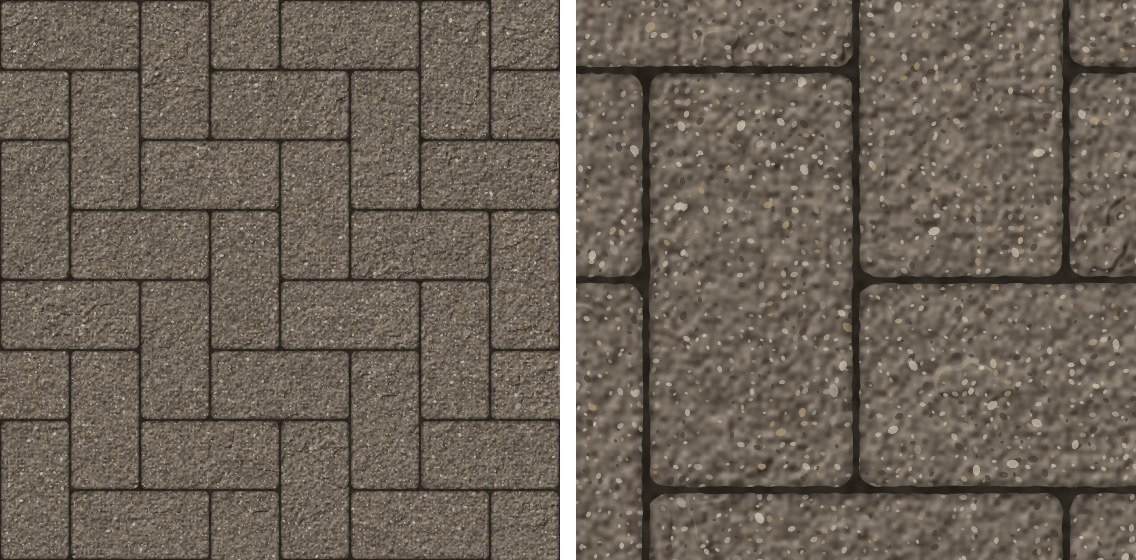
Left: the whole. Right: its middle third, enlarged.
Write a WebGL 1 fragment shader that draws this texture.

```glsl
precision highp float;
// Herringbone paving: 2x1 concrete blocks with rounded corners on an 8 by 8 grid
// of cells, four cells per pattern period. The rough faces combine lit relief
// noise, fine grain and scattered aggregate; every lattice wraps at the border.
uniform vec2 u_resolution;

const float CELLS = 8.0;            // grid cells across and down
const float HALF_GAP = 0.017;       // half joint width, in cells
const float CORNER = 0.08;          // block corner radius, in cells
const float EDGE_WEAR = 0.010;      // raggedness of block edges, in cells
const float BLOCK_VARIATION = 0.012; // brightness range between blocks
const float RELIEF_GAIN = 0.36;     // strength of lit relief
const float GRAIN_GAIN = 0.17;      // strength of fine grain
const vec2 LIGHT_STEP = vec2(-0.0006, 0.0010); // towards the light

const vec3 STONE = vec3(0.430, 0.389, 0.343);
const vec3 JOINT = vec3(0.165, 0.142, 0.118);
const vec3 PIT = vec3(0.25, 0.22, 0.185);
const vec3 PALE = vec3(0.75, 0.72, 0.66);
const vec3 OCHRE = vec3(0.64, 0.56, 0.43);
const vec3 GREY = vec3(0.56, 0.53, 0.49);

float hash(vec2 p, float seed) {
  vec3 q = fract((p.xyx + seed * 17.3) * vec3(0.1031, 0.1030, 0.0973));
  q += dot(q, q.yzx + 33.33);
  return fract((q.x + q.y) * q.z);
}

// Value noise on an n by n lattice that wraps over the unit square
float noise(vec2 uv, float n) {
  vec2 p = uv * n;
  vec2 i = floor(p);
  vec2 f = p - i;
  f = f * f * (3.0 - 2.0 * f);
  vec2 a = mod(i, n);
  vec2 b = mod(i + 1.0, n);
  return mix(mix(hash(a, n), hash(vec2(b.x, a.y), n), f.x),
             mix(hash(vec2(a.x, b.y), n), hash(b, n), f.x), f.y);
}

// Surface height: lumps, grit and broken ledges in some areas
float relief(vec2 uv) {
  float grit = noise(uv, 127.0);
  float ledge = smoothstep(0.48, 0.58, noise(uv, 47.0) + 0.3 * (grit - 0.5));
  float broken = smoothstep(0.42, 0.72, noise(uv, 19.0));
  return 0.5 * noise(uv, 67.0) + 0.55 * grit + 0.5 * noise(uv, 239.0)
       + 0.5 * ledge * broken;
}

// One jittered, angular chip per lattice cell: x = coverage, y = random tone
vec2 chips(vec2 uv, float n, float density, float minR, float maxR) {
  vec2 p = uv * n;
  vec2 id = mod(floor(p), n);
  float radius = mix(minR, maxR, pow(hash(id, 1.0), 2.0));
  vec2 jitter = vec2(hash(id, 2.0), hash(id, 3.0)) - 0.5;
  vec2 q = fract(p) - 0.5 - jitter * (1.0 - 2.4 * radius);
  float turn = 6.2832 * hash(id, 4.0);
  float c = cos(turn);
  float s = sin(turn);
  q = abs(mat2(c, s, -s, c) * q) * vec2(1.0, 1.45);
  float d = max(max(q.x, q.y), 0.72 * (q.x + q.y)) - radius;
  float soft = 0.6 * n / u_resolution.x;
  float present = step(hash(id, 5.0), density);
  return vec2(present * (1.0 - smoothstep(-soft, soft, d)), hash(id, 6.0));
}

vec3 chipColor(float tone) {
  vec3 warm = mix(PALE, OCHRE, smoothstep(0.72, 0.90, tone));
  return mix(GREY, warm, smoothstep(0.10, 0.50, tone));
}

void main() {
  vec2 uv = gl_FragCoord.xy / u_resolution;
  vec2 grid = uv * CELLS;
  vec2 cell = floor(grid);

  // Herringbone: the diagonal index picks a lying or standing block half
  float k = mod(cell.x - cell.y + 3.0, 4.0);
  float firstHalf = 1.0 - mod(k, 2.0);
  bool lying = k < 1.5;
  vec2 center = cell + (lying ? vec2(firstHalf, 0.5) : vec2(0.5, 1.0 - firstHalf));
  vec2 halfSize = (lying ? vec2(1.0, 0.5) : vec2(0.5, 1.0)) - HALF_GAP;
  vec2 block = mod(center, CELLS);

  // Rounded block outline with slightly worn edges
  vec2 q = abs(grid - center) - halfSize + CORNER;
  float d = length(max(q, 0.0)) + min(max(q.x, q.y), 0.0) - CORNER;
  d += EDGE_WEAR * (noise(uv, 199.0) - 0.5);

  // Each block shows its own part of the rough surface
  vec2 face = uv + vec2(hash(block, 7.0), hash(block, 8.0));
  float slope = relief(face - LIGHT_STEP) - relief(face + LIGHT_STEP);
  float shade = RELIEF_GAIN * clamp(slope, -0.45, 0.32);
  shade += GRAIN_GAIN * (noise(face, 293.0) - 0.5);
  shade += 0.025 * (noise(face, 31.0) - 0.5);
  shade += BLOCK_VARIATION * (hash(block, 9.0) - 0.5);
  vec3 color = STONE + shade * vec3(1.0, 0.98, 0.93);
  color.r += 0.006 * (hash(block, 10.0) - 0.5);

  // Dark pits, then aggregate from fine to coarse
  vec2 pit = chips(face + 0.37, 113.0, 0.26, 0.12, 0.32);
  color = mix(color, PIT, 0.65 * pit.x);
  vec2 fine = chips(face, 157.0, 0.36, 0.16, 0.36);
  color = mix(color, chipColor(fine.y), 0.75 * fine.x);
  vec2 medium = chips(face + 0.13, 83.0, 0.26, 0.10, 0.29);
  color = mix(color, chipColor(medium.y) + 0.4 * shade, 0.85 * medium.x);
  vec2 coarse = chips(face + 0.29, 19.0, 0.06, 0.06, 0.14);
  color = mix(color, chipColor(coarse.y) + 0.3 * shade, 0.9 * coarse.x);

  // Soft shadow at the rim, then the joint
  color *= 1.0 - 0.22 * smoothstep(-0.045, 0.0, d);
  float aa = 0.7 * CELLS / u_resolution.x;
  vec3 joint = JOINT + 0.07 * (noise(uv, 181.0) - 0.5);
  color = mix(color, joint, smoothstep(-aa, aa, d));
  gl_FragColor = vec4(clamp(color, 0.0, 1.0), 1.0);
}
```
